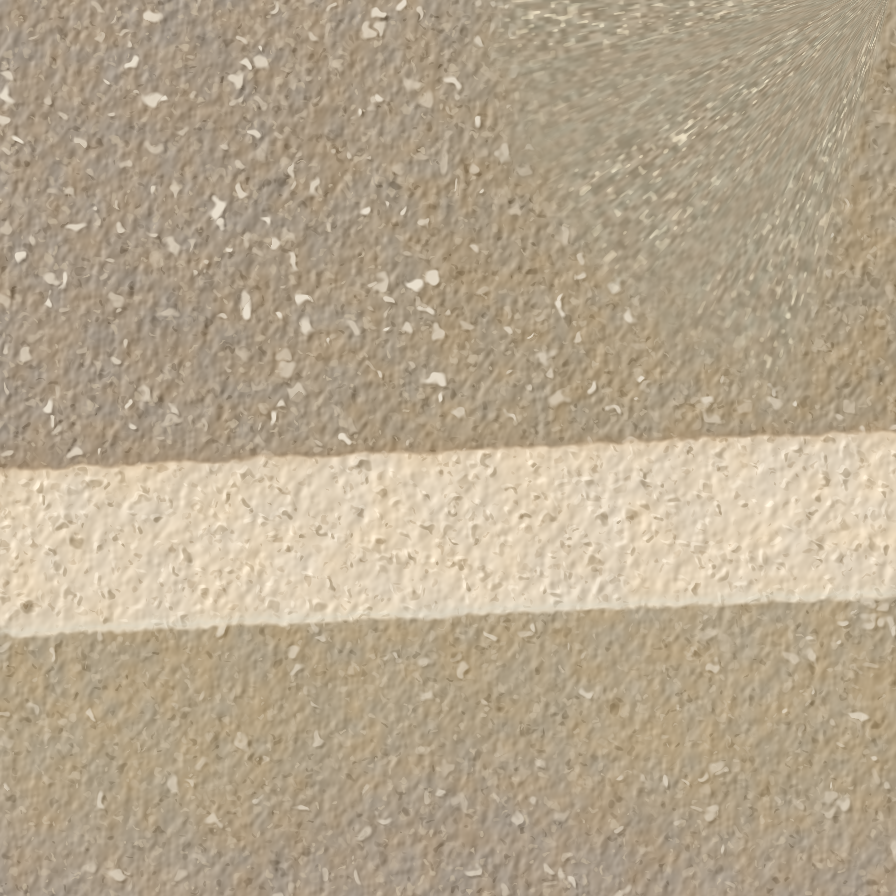
Give the GLSL for this texture, as a WebGL 2 fragment shader.

```glsl
#version 300 es
precision highp float;
// Worn road surface: speckled asphalt crossed by a slightly tilted cream stripe.
// Warped cellular pebbles and embossed value noise give the grain; a polar remap
// of the noise draws the fine fan of streaks spreading from the upper right corner.
uniform vec2 u_resolution;
out vec4 fragColor;

#define STRIPE_TOP 0.475
#define STRIPE_BOTTOM 0.289
#define STRIPE_SLOPE 0.045
#define PEBBLE_SCALE 50.0
#define GRIT_SCALE 88.0
#define GRAIN_SCALE 135.0
#define PIT_SCALE 60.0
#define FAN_CENTER vec2(1.0, 1.03)
#define FAN_RADIUS 0.49
#define RELIEF 0.12
#define WARP 0.6

vec3 hash3(vec2 p) {
  vec3 q = fract(p.xyx * vec3(0.1031, 0.1030, 0.0973));
  q += dot(q, q.yxz + 33.33);
  return fract((q.xxy + q.yzz) * q.zyx);
}

float noise(vec2 p) {
  vec2 i = floor(p), f = fract(p);
  f = f * f * (3.0 - 2.0 * f);
  float low = mix(hash3(i).x, hash3(i + vec2(1, 0)).x, f.x);
  float high = mix(hash3(i + vec2(0, 1)).x, hash3(i + 1.0).x, f.x);
  return mix(low, high, f.y);
}

// Height difference along the light direction, in two octaves
float emboss(vec2 p) {
  vec2 q = mat2(0.8, 0.6, -0.6, 0.8) * p * 1.7 + 23.0;
  return noise(p) - noise(p + vec2(0.7, -0.35)) + 0.7 * (noise(q) - noise(q + vec2(0.8, 0.1)));
}

// Scattered irregular stones: x is coverage, y a random tone
vec2 pebbles(vec2 p, float fill) {
  p += WARP * (vec2(noise(p * 2.1), noise(p * 2.1 + 19.0)) - 0.5);
  vec2 cell = floor(p), best = vec2(0.0);
  for (int y = -1; y <= 1; y++)
    for (int x = -1; x <= 1; x++) {
      vec2 id = cell + vec2(x, y);
      vec3 place = hash3(id), form = hash3(id + 71.0);
      vec2 d = p - id - 0.1 - 0.8 * place.xy;
      float turn = 3.1 * form.y, c = cos(turn), s = sin(turn);
      d = mat2(c, -s, s, c) * d * vec2(0.8, 1.25);
      float radius = mix(0.2, 0.5, form.x * form.x);
      float cover = 1.0 - smoothstep(radius * 0.45, radius * 1.15, length(d));
      cover *= step(place.z, fill);
      if (cover > best.x) best = vec2(cover, form.z);
    }
  return best;
}

vec3 asphalt(vec2 p, float below) {
  // Broad colour drift
  vec3 upper = mix(vec3(0.65, 0.59, 0.515), vec3(0.67, 0.605, 0.50),
                   smoothstep(0.1, 0.8, p.x + 0.35 * (0.75 - p.y)));
  vec3 lower = mix(vec3(0.66, 0.60, 0.525), vec3(0.695, 0.63, 0.52),
                   smoothstep(0.0, 0.2, p.y + 0.04 * sin(p.x * 9.0)));
  vec3 color = mix(upper, lower, below);
  color += 0.025 * (noise(p * 14.0) - 0.5);

  // Slanted grain with faint tints
  vec2 g = vec2(p.x - 0.15 * p.y, p.y * 0.75);
  color += RELIEF * mix(1.0, 0.8, below) * emboss(g * GRAIN_SCALE);
  color += vec3(0.03, 0.0, -0.04) * (noise(p * 48.0 + 31.0) - 0.5);

  // Grit and dark hollows, then light chips denser toward the upper left
  vec2 hole = pebbles(p * 80.0 + 43.0, 0.5);
  color -= 0.1 * hole.x * hole.y;
  vec2 grit = pebbles(p * GRIT_SCALE + 17.0, 0.5);
  color = mix(color, vec3(0.81, 0.75, 0.65), grit.x * (0.1 + 0.55 * grit.y));
  float chips = mix(0.42 - 0.2 * smoothstep(0.4, 0.9, p.x), 0.28, below);
  vec2 stone = pebbles(p * PEBBLE_SCALE, chips);
  vec2 shade = pebbles((p + vec2(-0.003, 0.003)) * PEBBLE_SCALE, chips);
  color -= 0.07 * shade.x * (1.0 - stone.x) * shade.y;
  vec3 chipColor = mix(vec3(0.78, 0.71, 0.61), vec3(0.92, 0.88, 0.81), stone.y);
  return mix(color, chipColor, stone.x * mix(1.0, 0.7, below) * (0.2 + 0.8 * stone.y));
}

vec3 fanStreaks(float angle, float radius) {
  vec2 polar = vec2(angle * 95.0, radius * 130.0);
  float band = 0.5 + 0.3 * sin(angle * 11.0 + 4.5) + 0.2 * sin(angle * 27.0 - radius * 14.0);
  float grain = noise(polar) - 0.5;
  float fleck = smoothstep(0.64, 0.92, noise(polar * 0.9 + 37.0));
  vec3 color = vec3(0.66, 0.61, 0.52) + grain * (0.1 + 0.1 * band);
  color += vec3(-0.02, 0.01, 0.02) * (noise(polar * 0.4 + 11.0) - 0.4);
  return color + vec3(0.2, 0.2, 0.18) * fleck * band;
}

vec3 paint(vec2 p) {
  vec3 color = vec3(0.885, 0.82, 0.72) + 0.03 * (noise(p * 22.0) - 0.5);
  vec2 g = vec2(p.x - 0.15 * p.y, p.y * 0.8);
  color += 0.9 * RELIEF * emboss(g * 110.0);
  color += vec3(0.02, 0.0, -0.03) * (noise(p * 35.0 + 5.0) - 0.5);
  vec2 pit = pebbles(p * PIT_SCALE, 0.6);
  vec2 lip = pebbles(p * PIT_SCALE + vec2(0.22, -0.2), 0.6);
  vec2 pore = pebbles(p * 95.0 + 61.0, 0.5);
  color += vec3(0.06, 0.065, 0.07) * lip.x * (1.0 - pit.x);
  color -= vec3(0.09, 0.1, 0.11) * pore.x * pore.y;
  return color - vec3(0.16, 0.165, 0.175) * pit.x * pit.y;
}

void main() {
  vec2 p = gl_FragCoord.xy / u_resolution;
  float soft = max(0.003, 1.0 / u_resolution.y);

  // Ragged stripe edges
  float ragged = 0.004 * (noise(p * 45.0) - 0.5) + 0.004 * (noise(p * 130.0) - 0.5);
  float level = p.y - STRIPE_SLOPE * p.x + ragged;
  float fromTop = level - STRIPE_TOP, fromBottom = level - STRIPE_BOTTOM;
  float inside = smoothstep(-soft, soft, fromBottom) * (1.0 - smoothstep(-soft, soft, fromTop));

  // Road with the streaked corner
  vec3 color = asphalt(p, 1.0 - smoothstep(-0.02, 0.02, level - 0.38));
  vec2 ray = FAN_CENTER - p;
  float angle = atan(ray.x, ray.y), radius = length(ray);
  float edge = radius + 0.05 * (noise(p * 16.0) - 0.5);
  float fan = (1.0 - smoothstep(FAN_RADIUS - 0.08, FAN_RADIUS + 0.02, edge))
            * smoothstep(0.18, 0.32, angle);
  color = mix(color, fanStreaks(angle, radius), fan);

  // Brown rim above the stripe, pale rim along its lower edge
  color = mix(color, vec3(0.64, 0.53, 0.40), 0.5 * exp(-abs(fromTop) * 130.0));
  vec3 stripe = paint(p);
  stripe = mix(stripe, vec3(0.86, 0.75, 0.61), 0.4 * exp(-abs(fromTop) * 150.0));
  stripe = mix(stripe, vec3(0.87, 0.85, 0.78), 0.6 * exp(-abs(fromBottom - 0.006) * 170.0));
  color = mix(color, stripe, inside);
  fragColor = vec4(clamp(color, 0.0, 1.0), 1.0);
}
```
